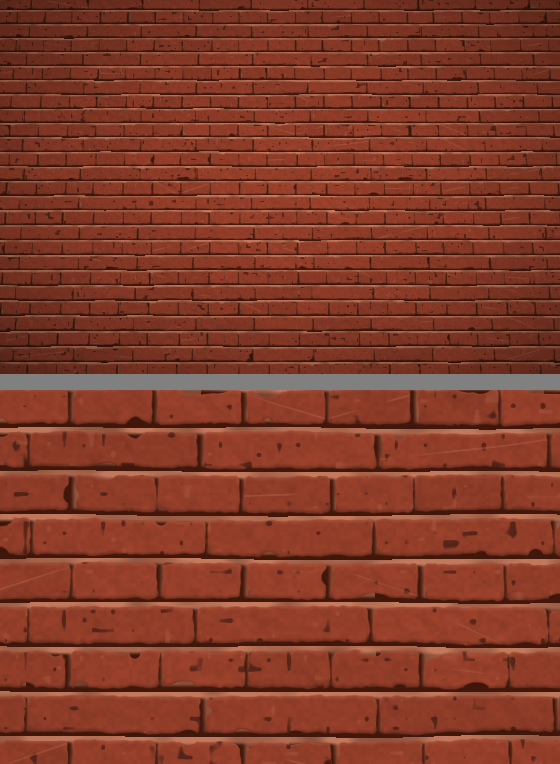
Top, the full canvas; bottom, a detail of the centre.
This texture is drawn by a WebGL 2 fragment shader. Its source:

```glsl
#version 300 es
precision highp float;
// Painted red brick wall: alternating courses of long and half bricks, chipped and vignetted.
uniform vec2 u_resolution;
out vec4 fragColor;

float hash(vec2 p) {
    return fract(sin(dot(p, vec2(127.1, 311.7))) * 43758.5);
}

float noise(vec2 p) {
    vec2 i = floor(p), f = fract(p);
    f = f * f * (3.0 - 2.0 * f);
    return mix(mix(hash(i), hash(i + vec2(1, 0)), f.x),
               mix(hash(i + vec2(0, 1)), hash(i + vec2(1, 1)), f.x), f.y);
}

// Signed distance to a rounded edge, from the insets to the nearest side and bed
float roundedEdge(vec2 inset, float radius) {
    vec2 q = radius - inset;
    return length(max(q, 0.0)) + min(max(q.x, q.y), 0.0) - radius;
}

void main() {
    vec2 uv = gl_FragCoord.xy / u_resolution;
    float aspect = u_resolution.x / u_resolution.y;
    float aa = 1.0 / u_resolution.y;
    vec2 p = uv * vec2(aspect, 1.0);
    float down = 1.0 - uv.y;

    // Courses grow slightly taller and wider towards the bottom
    float course = 0.26 + 27.1 * down - 1.6 * down * down;
    course += 0.08 * (noise(uv * vec2(16.0, 24.0)) - 0.5);
    float row = floor(course), fy = course - row;
    float rowHeight = 1.0 / (27.1 - 3.2 * down);
    float pitch = 0.099 + 0.009 * down;
    float x = (uv.x - 0.453) / pitch;
    if (mod(row, 2.0) > 0.5) {
        x = 2.0 * x + 0.5;
        pitch *= 0.5;
    }

    // Nearest upright joint, a little out of place, and the brick beside it
    float joint = round(x);
    float fromJoint = x - joint - 0.08 * (hash(vec2(joint, row)) - 0.5);
    vec2 brick = vec2(fromJoint < 0.0 ? joint - 1.0 : joint, row);
    float side = fromJoint * pitch * aspect;
    float jointHalf = mix(0.0008, 0.003, hash(vec2(joint, row) + 7.3));

    // Brick outline with ragged edges and broken corners
    vec2 inset = vec2(abs(side) - jointHalf, min(fy - 0.1, 0.91 - fy) * rowHeight);
    float edge = roundedEdge(inset, 0.004);
    edge += 0.0024 * (noise(p * 60.0) - 0.5) + 0.0016 * (noise(p * 190.0) - 0.5);
    edge += 0.035 * max(noise(p * 42.0 + 9.0) - 0.8, 0.0);
    float face = 1.0 - smoothstep(-aa, aa, edge);

    // Mortar: shadow under each brick, lit ledge above the next
    float ledge = 1.0 - smoothstep(0.08, 0.2, fy);
    float shadow = smoothstep(0.82, 0.93, fy);
    float sideLight = 0.6 * smoothstep(-0.002, 0.004, side);
    float light = mix(sideLight, 1.0, ledge) * (1.0 - shadow);
    light *= 0.6 + 0.6 * noise(p * vec2(45.0, 90.0));
    vec3 mortar = mix(vec3(0.25, 0.09, 0.04), vec3(0.76, 0.47, 0.36), min(light, 1.0));

    // Painted face: tone per brick, uneven relief and fine grain
    vec3 paint = vec3(0.57, 0.24, 0.16) * (0.96 + 0.08 * hash(brick + 3.1));
    float relief = noise(p * 75.0) - noise(p * 75.0 + vec2(0.1, 0.25));
    paint *= 1.0 + 0.13 * relief + 0.09 * (noise(p * 260.0) - 0.5);
    float rim = smoothstep(-0.004, 0.0, edge);
    paint = mix(paint, vec3(0.70, 0.38, 0.28), 0.4 * rim * (1.0 - smoothstep(0.1, 0.35, fy)));
    paint *= 1.0 - 0.22 * rim * smoothstep(0.65, 0.9, fy);

    // Pits and dabs of bare material
    paint *= 1.0 - 0.4 * smoothstep(0.86, 0.95, noise(p * 115.0 + 31.0));
    float dab = smoothstep(0.9, 0.97, noise(p * 105.0 + 57.0));
    paint = mix(paint, vec3(0.68, 0.38, 0.28), 0.35 * dab);

    // A faint slanting scratch on some bricks
    float along = (x - brick.x - 0.5) * pitch * aspect;
    float across = (0.5 - fy) * rowHeight;
    float slope = mix(-0.6, 0.4, hash(brick + 11.0));
    float scratch = 1.0 - smoothstep(0.0004, 0.0004 + aa, abs(across - slope * along));
    scratch *= step(0.84, hash(brick + 23.0)) * smoothstep(0.3, 0.7, noise(p * 35.0));
    paint = mix(paint, vec3(0.70, 0.40, 0.30), 0.4 * scratch);

    // Light falls off towards the corners
    vec2 c = 2.0 * (uv - vec2(0.52, 0.5));
    vec3 color = mix(mortar, paint, face) * (1.02 - 0.21 * dot(c, c));
    fragColor = vec4(color, 1.0);
}
```
